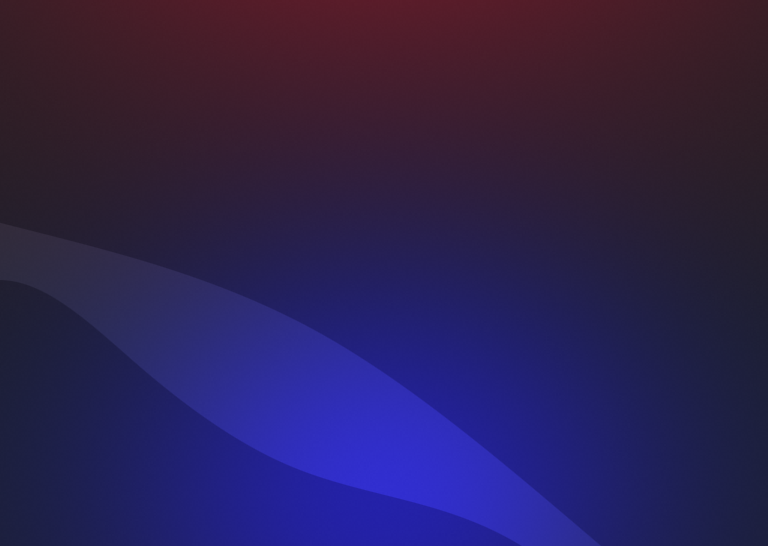
A Shadertoy shader for this background:

```glsl
#define BASE_TOP vec3(0.130, 0.120, 0.140)
#define BASE_LOW vec3(0.105, 0.122, 0.175)
#define RED_GLOW vec3(0.355, 0.110, 0.155)
#define BLUE_GLOW vec3(0.140, 0.130, 0.660)
#define RED_WIDTH 0.56
#define RED_DEPTH 0.65
#define BLUE_CENTER vec2(0.5, 0.08)
#define BLUE_SIZE vec2(0.36, 0.45)
#define RIBBON_GAIN 1.2
#define RIBBON_LIFT 0.025
#define GRAIN 0.006

float hash(vec2 p) {
    vec3 q = fract(vec3(p.xyx) * 0.1031);
    q += dot(q, q.yzx + 33.33);
    return fract((q.x + q.y) * q.z);
}

// Cubic through two knots (x, height, slope), straight past the far end
float curve(float x, vec3 a, vec3 b) {
    float span = b.x - a.x;
    float t = clamp((x - a.x) / span, 0.0, 1.0);
    float s = 1.0 - t;
    float h = s * s * (1.0 + 2.0 * t) * a.y + t * t * (3.0 - 2.0 * t) * b.y
            + span * t * s * (s * a.z - t * b.z);
    return h + max(x - b.x, 0.0) * b.z;
}

float upperEdge(float x) {
    vec3 mid = vec3(0.39, 0.410, -0.72);
    return x < mid.x ? curve(x, vec3(0.0, 0.592, -0.36), mid)
                     : curve(x, mid, vec3(0.781, 0.002, -1.2));
}

float lowerEdge(float x) {
    vec3 slope = vec3(0.195, 0.313, -1.18);
    vec3 foot = vec3(0.391, 0.139, -0.54);
    if (x < slope.x) return curve(x, vec3(0.0, 0.487, 0.0), slope);
    if (x < foot.x) return curve(x, slope, foot);
    return curve(x, foot, vec3(0.677, 0.002, -0.85));
}

// Soft coverage of the area where d is positive
float coverage(float d) {
    return clamp(0.5 + d / max(fwidth(d), 1e-5), 0.0, 1.0);
}

void mainImage(out vec4 fragColor, in vec2 fragCoord) {
    vec2 uv = fragCoord / iResolution.xy;

    // Dark base with a red glow above and a blue glow below
    vec3 color = mix(BASE_LOW, BASE_TOP, smoothstep(0.1, 0.8, uv.y));
    float across = (uv.x - 0.5) / RED_WIDTH;
    float red = exp(-across * across)
              * pow(max(1.0 - (1.0 - uv.y) / RED_DEPTH, 0.0), 1.7);
    color = mix(color, RED_GLOW, red);
    vec2 offset = (uv - BLUE_CENTER) / BLUE_SIZE;
    color = mix(color, BLUE_GLOW, exp(-dot(offset, offset)));

    // Translucent ribbon
    float ribbon = coverage(upperEdge(uv.x) - uv.y)
                 * coverage(uv.y - lowerEdge(uv.x));
    color = mix(color, color * RIBBON_GAIN + RIBBON_LIFT, ribbon);

    // Fine grain
    color += GRAIN * (hash(floor(uv * vec2(512.0, 364.0))) - 0.5);
    fragColor = vec4(color, 1.0);
}
```
